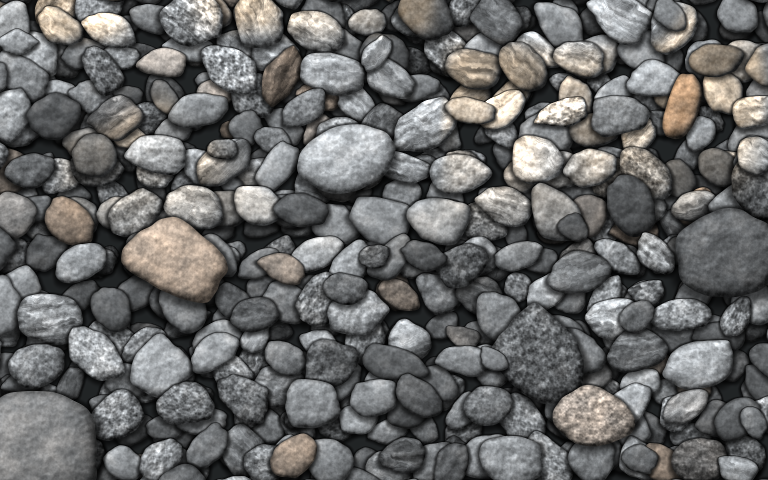
Give the GLSL for this texture, as a Shadertoy shader.

```glsl
// A beach of overlapping grey pebbles in soft light, with warm low sun near the top.

const float TAU = 6.2832;
const int LAYER_COUNT = 5;
// Per layer, bottom to top: cell size, share of filled cells, brightness
const vec3 LAYERS[LAYER_COUNT] = vec3[LAYER_COUNT](
    vec3(0.078, 1.00, 0.70), vec3(0.094, 1.00, 0.94), vec3(0.112, 0.92, 1.0),
    vec3(0.200, 0.16, 1.00), vec3(0.080, 0.10, 1.0));
const vec2 CELL_STRETCH = vec2(1.15, 0.9);
const vec3 GAP_COLOR = vec3(0.13, 0.14, 0.145);
const vec3 COOL_TINT = vec3(0.975, 1.0, 1.02);
const vec3 BROWN_TINT = vec3(1.08, 0.96, 0.85);
const vec3 SUN_COLOR = vec3(0.56, 0.4, 0.22);
const vec3 SKY_DIR = vec3(-0.25, 0.6, 0.76);
const vec3 SUN_DIR = vec3(-0.5, 0.45, 0.74);
const float TONE_DARK = 0.38;
const float TONE_LIGHT = 0.84;
const float SHADOW_REACH = 0.25;
const float SHADOW_DEPTH = 0.36;
const float SPECKLE_SCALE = 150.0;

float hash(vec2 p) {
    return fract(sin(dot(p, vec2(127.1, 311.7))) * 43758.5453);
}

vec4 hash4(vec2 p) {
    return vec4(hash(p), hash(p + 19.7), hash(p + 47.3), hash(p + 83.9));
}

float noise(vec2 p) {
    vec2 i = floor(p), f = fract(p);
    f = f * f * (3.0 - 2.0 * f);
    return mix(mix(hash(i), hash(i + vec2(1, 0)), f.x),
               mix(hash(i + vec2(0, 1)), hash(i + vec2(1, 1)), f.x), f.y);
}

float fbm(vec2 p) {
    float sum = 0.0, gain = 0.53;
    for (int i = 0; i < 4; i++) {
        sum += gain * noise(p);
        p = mat2(1.6, 1.2, -1.2, 1.6) * p + 7.3;
        gain *= 0.5;
    }
    return sum;
}

// Rounded convex polygon: xy is the gradient, z is 0 at the centre and 1 on the outline
vec3 pebbleField(vec2 q, float seed, float sharpness) {
    float sum = 0.0;
    vec2 grad = vec2(0.0);
    for (int k = 0; k < 7; k++) {
        float side = float(k);
        float angle = TAU * (side + 0.7 * hash(vec2(seed, side))) / 7.0;
        vec2 n = vec2(cos(angle), sin(angle)) / mix(0.84, 1.1, hash(vec2(side, seed)));
        float t = max(dot(q, n), 0.02);
        float w = pow(t, sharpness - 1.0);
        sum += w * t;
        grad += w * n;
    }
    float field = pow(sum, 1.0 / sharpness);
    return vec3(grad * pow(field, 1.0 - sharpness), field);
}

// Mineral colour: plain, speckled or streaked, with a fine grain
vec3 stoneAlbedo(vec2 p, vec4 kind) {
    float mottle = fbm(p * 32.0) - 0.5;
    float speckle = 0.6 * noise(p * SPECKLE_SCALE) + 0.4 * noise(p * SPECKLE_SCALE * 1.9) - 0.5;
    float streak = fbm(p * vec2(16.0, 95.0) + 3.0 * mottle) - 0.5;
    float tone = mix(TONE_DARK, TONE_LIGHT, kind.x);
    tone *= 1.0 + 0.5 * mottle + speckle * mix(0.3, 1.1, smoothstep(0.65, 0.95, kind.y));
    tone *= 1.0 + streak * mix(0.2, 1.3, smoothstep(0.65, 0.9, kind.z));
    float brown = 0.9 * smoothstep(0.88, 1.0, kind.w) + 0.3 * mottle;
    return tone * mix(COOL_TINT, BROWN_TINT, clamp(brown, 0.0, 1.0));
}

vec3 shadeStone(vec3 albedo, vec2 slopeDir, float field, float relief, float sun) {
    float tilt = min(field * field * field, 0.95);
    vec3 normal = vec3(slopeDir * tilt, sqrt(1.0 - tilt * tilt));
    float sky = 0.32 + 0.76 * max(dot(normal, SKY_DIR), 0.0) + relief;
    float rim = mix(1.0, 0.82, smoothstep(0.85, 1.0, field));
    return albedo * rim * (sky + SUN_COLOR * sun * max(dot(normal, SUN_DIR), 0.0) * 1.2);
}

void mainImage(out vec4 fragColor, in vec2 fragCoord) {
    vec2 p = fragCoord / iResolution.y;
    float pixel = 1.0 / iResolution.y;
    float sunPatch = smoothstep(0.45, 0.7, noise(p * 6.0 + 4.0)) * smoothstep(0.42, 0.85, p.y);
    vec3 color = GAP_COLOR;

    for (int layer = 0; layer < LAYER_COUNT; layer++) {
        vec3 setup = LAYERS[layer];
        vec2 cell = setup.x * CELL_STRETCH;
        float row = floor(p.y / cell.y);
        // Nearer rows are laid over farther ones
        for (int y = 1; y >= -1; y--)
        for (int x = -1; x <= 1; x++) {
            float stoneRow = row + float(y);
            float stagger = 0.5 * mod(stoneRow, 2.0);
            vec2 id = vec2(floor(p.x / cell.x - stagger) + float(x), stoneRow);
            vec2 key = id + float(layer) * 31.7;
            vec4 place = hash4(key + 5.1);
            if (place.w > setup.y) continue;

            // Placement, size and direction
            vec4 form = hash4(key + 211.3);
            vec2 center = (id + vec2(stagger, 0.0) + 0.5 + 0.45 * (place.xy - 0.5)) * cell;
            vec2 size = setup.x * mix(0.44, 0.65, form.x) * vec2(1.0, mix(0.56, 0.88, form.y));
            float angle = 1.5 * (form.z + place.z - 1.0);
            mat2 turn = mat2(cos(angle), -sin(angle), sin(angle), cos(angle));
            vec2 local = turn * (p - center);
            vec2 q = local / size;
            if (dot(q, q) > 6.0) continue;
            q += 0.09 * (vec2(noise(q * 3.0 + key), noise(q * 3.0 + key + 50.0)) - 0.5);

            vec3 field = pebbleField(q, hash(key), mix(4.0, 12.0, form.w * form.w));
            vec2 grad = (field.xy / size) * turn;
            float dist = (field.z - 1.0) / length(grad);
            vec2 slopeDir = normalize(grad);

            // Contact shadow, longer on the lower side
            float reach = SHADOW_REACH * size.y * (1.0 - 0.6 * slopeDir.y);
            color *= mix(SHADOW_DEPTH, 1.0, smoothstep(0.0, reach, dist));

            float cover = clamp(0.5 - dist / pixel, 0.0, 1.0);
            if (cover <= 0.0) continue;
            vec4 kind = hash4(key + 401.9);
            vec2 grainPos = local + 9.0 * kind.xy;
            vec2 bumpStep = turn * vec2(-0.003, 0.006);
            float relief = (fbm(grainPos * 60.0) - fbm((grainPos + bumpStep) * 60.0)) * mix(0.3, 0.9, kind.y);
            float sun = sunPatch * smoothstep(0.2, 0.55, kind.z) * step(0.5, float(layer));
            vec3 stone = shadeStone(stoneAlbedo(grainPos, kind), slopeDir, field.z, relief, sun);
            color = mix(color, stone * setup.z, cover);
        }
    }
    fragColor = vec4(clamp(color, 0.0, 1.0), 1.0);
}
```
